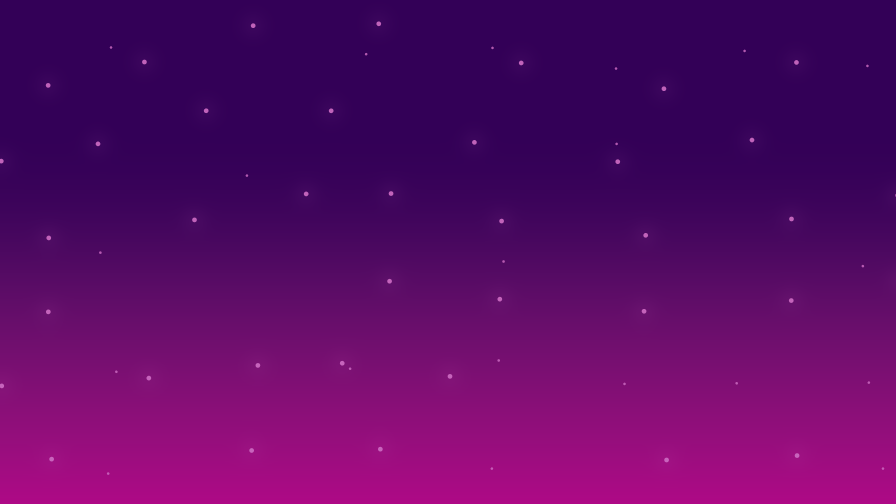
Give the GLSL for this background, as a WebGL 2 fragment shader.

```glsl
#version 300 es
precision highp float;

#define SKY_TOP vec3(0.200, 0.000, 0.340)
#define SKY_BOTTOM vec3(0.683, 0.035, 0.525)
#define STAR_COLOR vec3(0.80, 0.42, 0.76)
#define HORIZON 0.37
#define TOE 0.12
#define LARGE_RADIUS 0.0046
#define SMALL_RADIUS 0.0025
#define GLOW_RADIUS 0.026
#define GLOW_STRENGTH 0.05
#define JITTER 0.008

uniform vec2 u_resolution;
out vec4 fragColor;

vec2 hash2(vec2 p) {
    vec2 q = vec2(dot(p, vec2(127.1, 311.7)), dot(p, vec2(269.5, 183.3)));
    return fract(sin(q) * 43758.5453);
}

// Flat upper sky, a soft toe, then a linear rise to the bottom edge
vec3 sky(float depth) {
    float x = depth - HORIZON;
    float toe = clamp(x + TOE, 0.0, 2.0 * TOE);
    float rise = toe * toe / (4.0 * TOE) + max(x - TOE, 0.0);
    float t = rise / (1.0 - HORIZON);
    vec3 color = mix(SKY_TOP, SKY_BOTTOM, t);
    color.g += 0.16 * t * (1.0 - t);
    return color;
}

float disc(float dist, float radius, float pixel) {
    return clamp((radius - dist) / pixel + 0.5, 0.0, 1.0);
}

// Wavy staggered lattice, y measured down from the top
vec2 largeStar(int row, int col) {
    float r = float(row), c = float(col);
    float start = row % 3 == 1 ? 0.0046 : 0.0995;
    float sway = row > 1 && row < 5 ? 0.055 * sin(1.257 * c) : -0.069 * sin(0.75 * c);
    float wave = (0.0694 - 0.0116 * r) * cos(1.257 * c);
    vec2 jitter = (hash2(vec2(c, r)) - 0.5) * JITTER;
    return vec2(start + 0.2361 * c + sway, 0.104 + 0.1597 * r + wave) + jitter;
}

bool largeGap(int row, int col) {
    if (row < 2) return col > 6;
    if (row == 3) return col == 1 || col == 2;
    if (row == 4) return col > 4;
    return row == 5 && col % 3 == 1;
}

// Looser lattice of faint stars
vec2 smallStar(int row, int col) {
    vec2 cell = vec2(col, row);
    vec2 jitter = (hash2(cell + 17.0) - 0.5) * vec2(0.06, 0.07);
    return vec2(0.21, 0.115) + cell * vec2(0.2546, 0.205) + jitter;
}

bool smallGap(int row, int col) {
    if (row % 3 == 0) return col == 1;
    return col % 3 != (row == 1 ? 1 : 0);
}

void main() {
    float pixel = 1.0 / u_resolution.y;
    vec2 p = gl_FragCoord.xy * pixel;
    p.y = 1.0 - p.y;

    float cover = 0.0;
    float glow = 0.0;
    for (int row = 0; row < 6; row++) {
        for (int col = 0; col < 8; col++) {
            if (largeGap(row, col)) continue;
            float dist = distance(p, largeStar(row, col));
            cover = max(cover, disc(dist, LARGE_RADIUS, pixel));
            glow += exp(-dist * dist / (GLOW_RADIUS * GLOW_RADIUS));
        }
    }
    for (int row = 0; row < 5; row++) {
        for (int col = 0; col < 7; col++) {
            if (smallGap(row, col)) continue;
            float dist = distance(p, smallStar(row, col));
            cover = max(cover, 0.9 * disc(dist, SMALL_RADIUS, pixel));
        }
    }

    // Glow under the star discs
    vec3 color = sky(p.y);
    color = mix(color, STAR_COLOR, GLOW_STRENGTH * min(glow, 1.0));
    color = mix(color, STAR_COLOR, 0.92 * cover);
    fragColor = vec4(color, 1.0);
}
```
